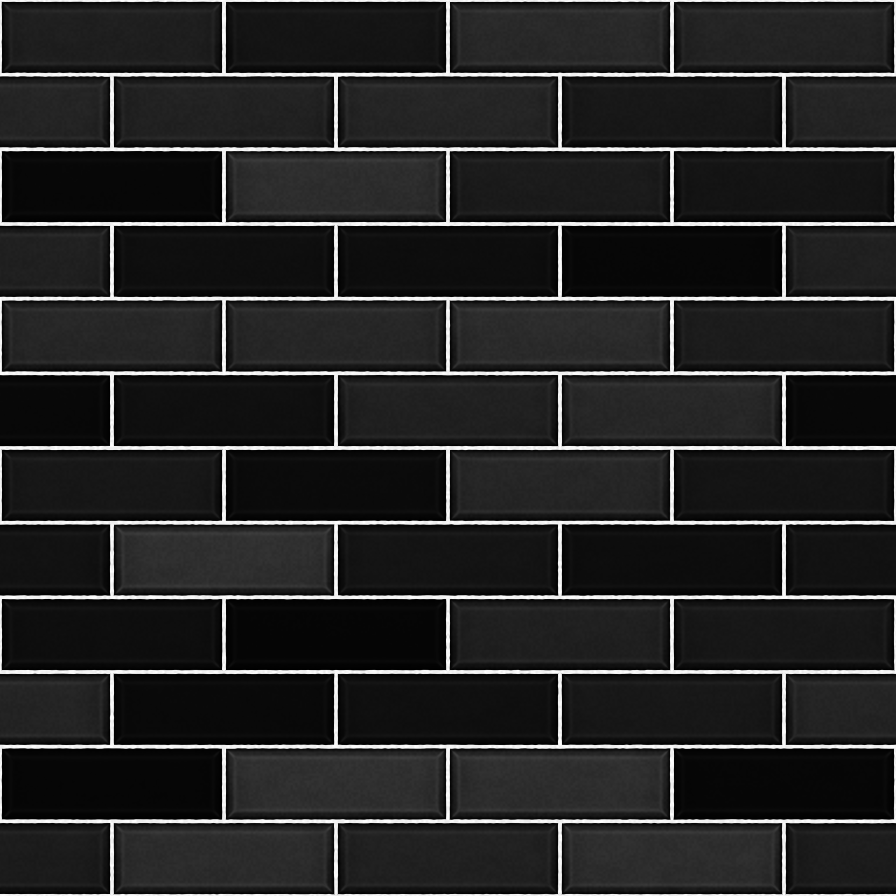
A Shadertoy shader for this pattern:

```glsl
// Glossy black bevelled wall tiles in a running bond with thin white grout.
// Each tile is a box distance shaded as bevel, ridge and face; hashes vary
// the glaze, and wrapping value noise adds grain, so the canvas tiles.

const vec2 GRID = vec2(4.0, 12.0);   // tiles across, rows down
const float JOINT = 0.0042;          // grout width
const float BEVEL = 0.0085;          // bevel width

float hash(vec2 cell, float seed) {
    uvec3 q = uvec3(ivec3(cell, seed)) * uvec3(1597334673u, 3812015801u, 2798796415u);
    uint n = (q.x ^ q.y ^ q.z) * 1597334673u;
    n = (n ^ (n >> 15)) * 2246822519u;
    n ^= n >> 13;
    return float(n >> 8) / 16777216.0;
}

// Value noise that repeats after a whole number of lattice cells
float wrapNoise(vec2 uv, vec2 period, float seed) {
    vec2 p = uv * period;
    vec2 i = floor(p);
    vec2 f = fract(p);
    f = f * f * (3.0 - 2.0 * f);
    vec2 a = mod(i, period);
    vec2 b = mod(i + 1.0, period);
    return mix(mix(hash(a, seed), hash(vec2(b.x, a.y), seed), f.x),
               mix(hash(vec2(a.x, b.y), seed), hash(b, seed), f.x), f.y);
}

float bump(float x, float width) {
    return exp(-x * x / (width * width));
}

// Brightness of one tile; edge holds the distances to its sides and ends
float glaze(vec2 edge, vec2 local, float tone) {
    float inset = min(edge.x, edge.y);
    float onBevel = 1.0 - smoothstep(BEVEL * 0.7, BEVEL * 1.3, inset);
    float above = smoothstep(-0.3, 0.3, local.y);

    // Face: faint sheen towards the top, softer at the ends
    float face = tone * (0.93 + 0.12 * local.y);
    face *= mix(0.85, 1.0, smoothstep(0.0, 0.035, edge.x));

    // Bevel: darkens outwards, and more so along the lower side
    float slope = tone * mix(0.48, 0.72, above);
    slope *= smoothstep(-0.001, BEVEL * 0.6, inset);
    float shade = mix(face, slope, onBevel);

    // Soft highlights on the inner ridge and the mitred corners
    float ridge = bump(inset - BEVEL * 1.15, 0.0026);
    float mitre = bump(edge.x - edge.y, 0.0022) * onBevel
                * smoothstep(0.001, 0.005, inset);
    return shade + ridge * (0.012 + 0.16 * tone) + mitre * (0.035 + 0.3 * tone);
}

void mainImage(out vec4 fragColor, in vec2 fragCoord) {
    vec2 uv = fragCoord / iResolution.xy;
    float pixel = 1.0 / min(iResolution.x, iResolution.y);

    // Running bond: every other row moves by half a tile
    vec2 p = uv * GRID;
    float row = floor(p.y);
    p.x += 0.5 * (1.0 - mod(row, 2.0));
    vec2 cell = vec2(mod(floor(p.x), GRID.x), mod(row, GRID.y));
    vec2 local = fract(p) - 0.5;

    // Distances inward from the tile edges, in canvas units
    vec2 edge = (0.5 - abs(local)) / GRID - 0.5 * JOINT;
    float inset = min(edge.x, edge.y);

    // Tone per tile, with cloudy glaze and fine speckle
    float tone = mix(0.018, 0.205, pow(hash(cell, 7.0), 1.25));
    float cloud = wrapNoise(uv, vec2(40.0, 72.0), 3.0) - 0.5;
    float grain = wrapNoise(uv, vec2(384.0), 11.0) - 0.5;
    float tile = glaze(edge, local, tone);
    tile += tone * (0.07 * cloud + 0.13 * grain);

    // Grout with slightly rough edges
    float rough = (wrapNoise(uv, vec2(256.0), 19.0) - 0.5) * 0.0006;
    float grout = 0.96 + 0.08 * grain;
    float cover = smoothstep(-0.6 * pixel, 0.6 * pixel, inset + rough);

    fragColor = vec4(vec3(clamp(mix(grout, tile, cover), 0.0, 1.0)), 1.0);
}
```
